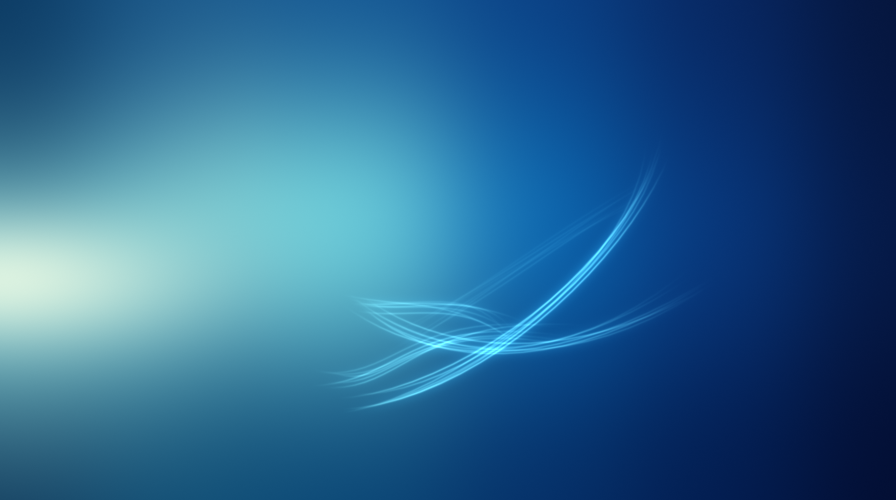
This background is drawn by a WebGL 2 fragment shader. Its source:

```glsl
#version 300 es
precision highp float;
// Soft blue backdrop with a pale glow on the left and fine luminous filaments.
// Three horizontal colour ramps are blended vertically around a curved crest;
// bundles of jittered Bezier strands are then added as thin lines with halos.

uniform vec2 u_resolution;
out vec4 outColor;

// Colour ramps, evenly spaced from left to right
const int STOPS = 6;
const vec3 TOP_RAMP[STOPS] = vec3[STOPS](
    vec3(0.04, 0.22, 0.38), vec3(0.10, 0.34, 0.54), vec3(0.07, 0.33, 0.57),
    vec3(0.04, 0.25, 0.52), vec3(0.03, 0.15, 0.38), vec3(0.02, 0.08, 0.23));
const vec3 CREST_RAMP[STOPS] = vec3[STOPS](
    vec3(0.44, 0.72, 0.76), vec3(0.48, 0.77, 0.80), vec3(0.42, 0.80, 0.85),
    vec3(0.04, 0.40, 0.69), vec3(0.03, 0.21, 0.48), vec3(0.02, 0.09, 0.26));
const vec3 BOTTOM_RAMP[STOPS] = vec3[STOPS](
    vec3(0.03, 0.18, 0.32), vec3(0.05, 0.29, 0.45), vec3(0.03, 0.26, 0.45),
    vec3(0.02, 0.18, 0.40), vec3(0.01, 0.11, 0.31), vec3(0.01, 0.05, 0.19));
const float RAMP_BLUR = 0.13;

// Pale glow, in fractions of the canvas
const vec3 GLOW_COLOR = vec3(0.90, 0.97, 0.89);
const vec2 GLOW_CENTER = vec2(0.0, 0.44);
const vec2 GLOW_RADIUS = vec2(0.19, 0.125);

// Filaments, in units of the canvas height
const int BUNDLES = 5;
const int STRANDS = 6;
const int SEGMENTS = 20;
const float SPREAD = 0.045;
const float LINE_WIDTH = 0.0022;
const float HALO_WIDTH = 0.014;
const vec3 LINE_COLOR = vec3(0.34, 0.62, 0.62);
const vec3 HALO_COLOR = vec3(0.02, 0.07, 0.09);
const vec4 FILAMENT_BOX = vec4(0.55, 0.10, 1.50, 0.82);
const float STRENGTH[BUNDLES] = float[BUNDLES](0.72, 0.46, 0.42, 0.28, 0.09);
const vec2 CONTROL[BUNDLES * 4] = vec2[BUNDLES * 4](
    vec2(0.69, 0.19), vec2(0.93, 0.19), vec2(1.267, 0.477), vec2(1.32, 0.72),
    vec2(0.70, 0.405), vec2(0.86, 0.28), vec2(1.116, 0.245), vec2(1.414, 0.45),
    vec2(0.633, 0.247), vec2(0.80, 0.22), vec2(0.814, 0.384), vec2(1.163, 0.32),
    vec2(0.70, 0.40), vec2(0.81, 0.36), vec2(0.93, 0.43), vec2(1.046, 0.326),
    vec2(0.77, 0.30), vec2(0.98, 0.41), vec2(1.116, 0.535), vec2(1.30, 0.65));

vec2 hash2(vec2 p) {
    vec3 q = fract(p.xyx * vec3(0.1031, 0.1030, 0.0973));
    q += dot(q, q.yzx + 33.33);
    return fract((q.xx + q.yz) * q.zy);
}

float bell(float x) { return exp(-x * x); }

vec3 ramp(vec3 stops[STOPS], float x) {
    vec4 sum = vec4(0.0);
    for (int i = 0; i < STOPS; i++) {
        float at = float(i) / float(STOPS - 1);
        sum += vec4(stops[i], 1.0) * bell((x - at) / RAMP_BLUR);
    }
    return sum.rgb / sum.a;
}

vec3 backdrop(vec2 uv) {
    float crest = mix(0.44, 0.56, smoothstep(0.0, 0.3, uv.x));
    float reach = uv.y > crest ? 0.29 : 0.34;
    vec3 edge = mix(ramp(BOTTOM_RAMP, uv.x), ramp(TOP_RAMP, uv.x), smoothstep(0.1, 0.9, uv.y));
    vec3 color = mix(edge, ramp(CREST_RAMP, uv.x), bell((uv.y - crest) / reach));
    vec2 g = (uv - GLOW_CENTER) / GLOW_RADIUS;
    return mix(color, GLOW_COLOR, 0.9 * exp(-dot(g, g)));
}

vec2 bezier(vec2 a, vec2 b, vec2 c, vec2 d, float t) {
    float s = 1.0 - t;
    return s * s * s * a + 3.0 * s * t * (s * b + t * c) + t * t * t * d;
}

// Distance to one strand, and the curve parameter at its nearest point
vec2 strand(vec2 p, int bundle, int index) {
    vec2 c[4];
    for (int k = 0; k < 4; k++) {
        vec2 jitter = hash2(vec2(bundle * 4 + k, index) + 7.0) - 0.5;
        c[k] = CONTROL[bundle * 4 + k] + jitter * SPREAD * (k == 3 ? 1.5 : 1.0);
    }
    vec2 best = vec2(9.0, 0.0);
    vec2 a = c[0];
    for (int i = 0; i < SEGMENTS; i++) {
        vec2 b = bezier(c[0], c[1], c[2], c[3], float(i + 1) / float(SEGMENTS));
        float h = clamp(dot(p - a, b - a) / dot(b - a, b - a), 0.0, 1.0);
        float d = length(p - mix(a, b, h));
        if (d < best.x) best = vec2(d, (float(i) + h) / float(SEGMENTS));
        a = b;
    }
    return best;
}

vec3 filaments(vec2 p) {
    vec3 light = vec3(0.0);
    if (any(lessThan(p, FILAMENT_BOX.xy)) || any(greaterThan(p, FILAMENT_BOX.zw))) return light;
    float width = max(LINE_WIDTH, 0.65 / u_resolution.y);
    for (int b = 0; b < BUNDLES; b++) {
        for (int i = 0; i < STRANDS; i++) {
            vec2 s = strand(p, b, i);
            float fade = smoothstep(0.0, 0.25, s.y) * smoothstep(1.0, 0.65, s.y);
            float power = STRENGTH[b] * fade * mix(0.35, 1.0, hash2(vec2(i, b) + 31.0).x);
            light += power * (LINE_COLOR * bell(s.x / width) + HALO_COLOR * bell(s.x / HALO_WIDTH));
        }
    }
    return light;
}

void main() {
    vec3 color = backdrop(gl_FragCoord.xy / u_resolution);
    color += filaments(gl_FragCoord.xy / u_resolution.y) * (1.0 - 0.5 * color);
    // Faint dither against banding
    color += (hash2(gl_FragCoord.xy).x - 0.5) / 255.0;
    outColor = vec4(color, 1.0);
}
```
